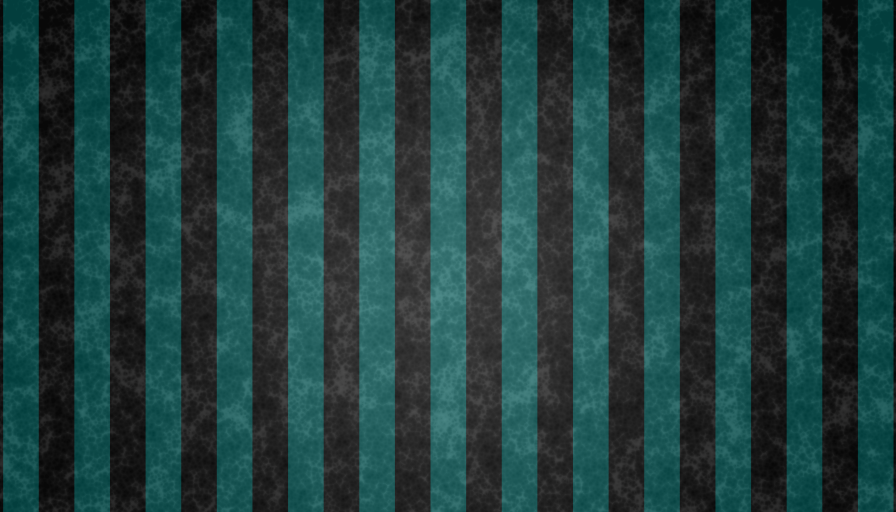
A Shadertoy shader for this pattern:

```glsl
// Vertical teal and charcoal stripes on mottled, worn paper with a soft central glow.
// One brightness field (glow + layered cellular noise) is shared by both colours;
// the teal stripes only add a tint to it.

vec2 hash2(vec2 p) {
    vec3 q = fract(p.xyx * vec3(0.1031, 0.1030, 0.0973));
    q += dot(q, q.yzx + 33.33);
    return fract((q.xx + q.yz) * q.zy);
}

// Distance to the nearest scattered point
float cellular(vec2 p) {
    vec2 cell = floor(p), local = fract(p);
    float nearest = 2.0;
    for (int j = -1; j <= 1; j++) {
        for (int i = -1; i <= 1; i++) {
            vec2 offset = vec2(i, j);
            vec2 toPoint = offset + hash2(cell + offset) - local;
            nearest = min(nearest, dot(toPoint, toPoint));
        }
    }
    return sqrt(nearest);
}

// Clouds down to fine specks, rotated per layer to hide the grid
float mottle(vec2 p) {
    float sum = 0.0;
    p = p * 9.0 + 40.0;
    for (int layer = 0; layer < 5; layer++) {
        sum += 0.2 * cellular(p);
        p = mat2(0.8, 0.6, -0.6, 0.8) * p * 1.9 + 7.3;
    }
    return sum;
}

void mainImage(out vec4 fragColor, in vec2 fragCoord) {
    vec2 uv = fragCoord / iResolution.xy;
    vec2 p = fragCoord / iResolution.y;

    // Stripes: 12.6 periods across, teal in the first half of each
    float period = 0.0795;
    float phase = fract((uv.x - 0.0035) / period);
    float edgeDistance = (0.25 - abs(phase - 0.25)) * period;
    edgeDistance = max(edgeDistance, (phase - 1.0) * period);
    float teal = clamp(edgeDistance * iResolution.x + 0.5, 0.0, 1.0);

    // Glow, slightly below the middle, and a darker top edge
    vec2 fromCentre = (uv - vec2(0.5, 0.46)) * vec2(iResolution.x / iResolution.y, 1.0);
    float light = 0.09 + 0.17 * exp(-3.3 * dot(fromCentre, fromCentre));
    light -= 0.025 * smoothstep(0.7, 1.0, uv.y);

    // Wear: soft grain plus ragged pale blotches
    float grain = mottle(p);
    light += 0.22 * (grain - 0.5);
    light += 0.045 * (smoothstep(0.42, 0.62, grain) - 0.4);

    vec3 color = vec3(max(light, 0.03)) + teal * vec3(-0.02, 0.215, 0.21);
    fragColor = vec4(clamp(color, 0.0, 1.0), 1.0);
}
```
